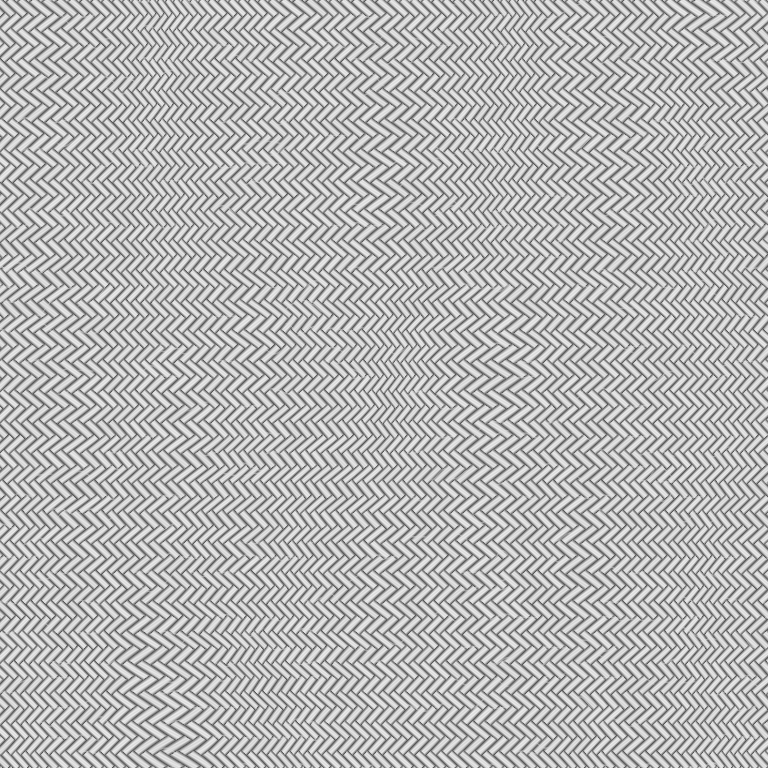
Give the GLSL for this texture, as a WebGL 2 fragment shader.

```glsl
#version 300 es
precision highp float;
// Grey herringbone weave of short interlocking strands with uneven widths and stray fibres.
uniform vec2 u_resolution;
out vec4 fragColor;

const float TAU = 6.2831853;
const float ROWS = 51.0;
const float STRANDS = 72.0;
const float SLANT = 1.4;
const vec3 GAP_COLOR = vec3(0.33);
const vec3 YARN_COLOR = vec3(0.88);

float hash(vec2 p) {
    vec3 q = fract(vec3(p.xyx) * 0.1031);
    q += dot(q, q.yzx + 33.33);
    return fract((q.x + q.y) * q.z);
}

float noise(vec2 p) {
    vec2 cell = floor(p);
    vec2 f = fract(p);
    f = f * f * (3.0 - 2.0 * f);
    float low = mix(hash(cell), hash(cell + vec2(1.0, 0.0)), f.x);
    float high = mix(hash(cell + vec2(0.0, 1.0)), hash(cell + 1.0), f.x);
    return mix(low, high, f.y);
}

// Sideways drift that makes strands wider in some patches than in others.
float drift(vec2 p) {
    float broad = noise(p * vec2(7.0, 4.0) + 11.0) - 0.5;
    float fine = noise(p * vec2(14.0, 7.0) + 47.0) - 0.5;
    return 0.044 * broad + 0.010 * fine;
}

float smoothMin(float a, float b, float k) {
    float h = max(k - abs(a - b), 0.0) / k;
    return min(a, b) - 0.25 * h * h * k;
}

// Height of the zigzag seam, whose flanks follow the strands on both sides.
float seamHeight(float phase) {
    return (abs(fract(phase + 0.25) - 0.5) - 0.25) / SLANT;
}

vec3 weave(vec2 uv) {
    float x = (uv.x + drift(uv)) * STRANDS;
    float y = uv.y * ROWS;

    // The nearest zigzag seam decides which row covers this point.
    float seam = floor(y + 0.5);
    float seamSide = 2.0 * mod(seam, 2.0) - 1.0;
    float rise = y - seam - seamHeight(x + 0.5 * SLANT * seamSide);
    float row = rise > 0.0 ? seam : seam - 1.0;
    float v = y - row;

    // Even rows lean left and odd rows lean right, half a strand apart.
    float parity = mod(row, 2.0);
    float lean = 1.0 - 2.0 * parity;
    float along = x + lean * SLANT * (v - 0.5) + 0.5 * parity;
    float strand = floor(along);
    float u = fract(along);

    // Dark grooves run along the sides; ends tuck under with a thin shadow.
    float side = 0.5 - abs(u - 0.5);
    float end = 2.0 * SLANT * abs(rise) + 0.08;
    float groove = 1.0 - 2.0 * smoothMin(side, end, 0.12);
    float shade = pow(clamp((groove - 0.38) / 0.62, 0.0, 1.0), 1.15);

    // Twisted fibres and small tone changes between strands.
    float tone = hash(vec2(strand, row));
    float fibre = sin(TAU * (3.0 * u + lean * 1.2 * v + tone));
    vec3 color = mix(YARN_COLOR, GAP_COLOR, shade);
    return color + (1.0 - shade) * (0.025 * fibre + 0.03 * (tone - 0.5));
}

// Thin loose hairs, at most one in each cell of the grid.
float hairs(vec2 uv, vec2 grid, float seed, float pixel) {
    vec2 cell = floor(uv * grid);
    vec2 f = fract(uv * grid);
    float pick = hash(cell + seed);
    float bend = hash(cell + seed + 19.0) - 0.5;
    float curve = 0.5 + 0.7 * bend * sin(TAU * (f.x * 0.7 + pick * 5.0));
    float offset = abs(f.y - curve) / grid.y;
    float line = 1.0 - smoothstep(0.0003, 0.0003 + pixel, offset);
    float ends = smoothstep(0.05, 0.2, f.x) * (1.0 - smoothstep(0.8, 0.95, f.x));
    return line * ends * step(pick, 0.14);
}

void main() {
    vec2 uv = gl_FragCoord.xy / u_resolution.y;
    float pixel = 1.0 / u_resolution.y;
    vec3 color = weave(uv);

    for (int i = 0; i < 2; i++) {
        float layer = float(i);
        vec2 grid = vec2(28.0 + 9.0 * layer, ROWS - 14.0 * layer);
        float hair = hairs(uv + 0.5 / ROWS, grid, 71.0 * (layer + 1.0), pixel);
        color = mix(color, YARN_COLOR, 0.4 * hair);
    }

    fragColor = vec4(clamp(color, 0.0, 1.0), 1.0);
}
```
